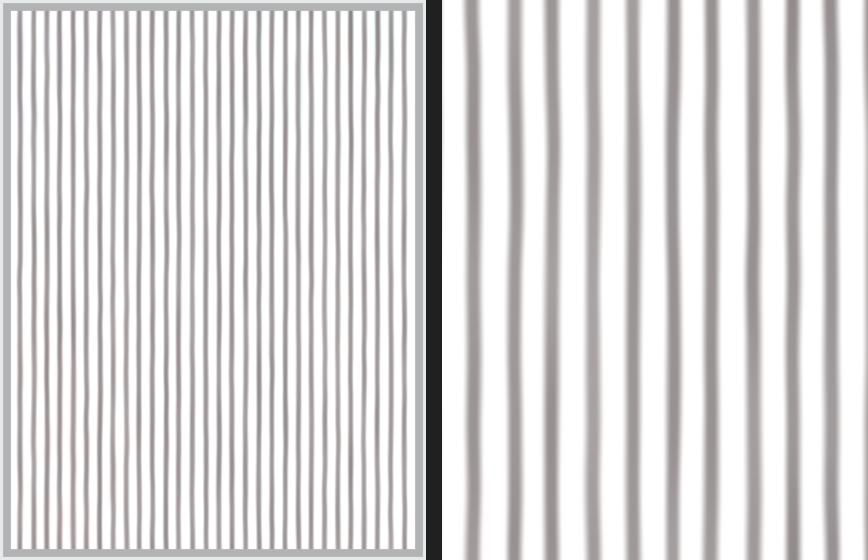
Left, the full canvas; right, a detail of the centre.
This pattern is drawn by a Shadertoy shader. Its source:

```glsl
// Thin soft grey vertical stripes on white, inside a flat grey border with a pale rim.
#define STRIPES 30.0       // number of stripes across
#define FIRST_X 0.0479     // centre of the first stripe, in canvas widths
#define PITCH 0.03106      // stripe spacing, in canvas widths
#define CORE 0.055         // half width of the dark core, in pitches
#define FADE 0.290         // half width where a stripe reaches white, in pitches
#define WOBBLE 0.05        // sideways drift along a stripe, in pitches
#define RIM 0.0055         // pale rim width, in canvas heights
#define BORDER 0.0195      // outer edge to stripes, in canvas heights
#define INK vec3(0.605, 0.578, 0.580)
#define BORDER_GREY vec3(0.700, 0.703, 0.706)
#define RIM_GREY vec3(0.910, 0.914, 0.912)

float hash(vec2 p) {
    return fract(sin(dot(p, vec2(127.1, 311.7))) * 43758.5453);
}

float noise(vec2 p) {
    vec2 cell = floor(p), f = fract(p);
    f = f * f * (3.0 - 2.0 * f);
    float low = mix(hash(cell), hash(cell + vec2(1.0, 0.0)), f.x);
    float high = mix(hash(cell + vec2(0.0, 1.0)), hash(cell + vec2(1.0)), f.x);
    return mix(low, high, f.y);
}

// Noise running along one stripe, from -1 to 1
float drift(float id, float y, float seed) {
    return 2.0 * noise(vec2(id * 7.0 + seed, y)) - 1.0;
}

// Faint colour cast: cool towards the upper right, warm towards the lower left
vec3 fringeTint(vec2 uv) {
    float cool = smoothstep(0.55, 1.0, uv.y) * smoothstep(0.25, 0.7, uv.x);
    float violet = smoothstep(0.6, 0.9, uv.y) * smoothstep(0.4, 0.1, uv.x);
    float warm = smoothstep(0.6, 0.2, uv.y) * smoothstep(0.6, 0.1, uv.x);
    return cool * vec3(0.055, 0.0, 0.005) + violet * vec3(0.03, 0.03, 0.0)
         + warm * vec3(0.0, 0.035, 0.03);
}

vec3 stripes(vec2 uv) {
    float x = (uv.x - FIRST_X) / PITCH;
    float id = clamp(floor(x + 0.5), 0.0, STRIPES - 1.0);

    // Uneven placing and hand-drawn wobble
    float offset = 0.07 * (hash(vec2(id, 3.0)) - 0.5)
                 + WOBBLE * (0.6 * drift(id, uv.y * 9.0, 11.0) + 0.4 * drift(id, uv.y * 24.0, 29.0));
    float side = x - id - offset;
    float dist = abs(side);

    // Edges soften unevenly on the two sides
    float reach = FADE + 0.025 * drift(id, uv.y * 16.0, side < 0.0 ? 41.0 : 53.0);
    float blur = PITCH > 0.0 ? 0.5 / (iResolution.x * PITCH) : 0.0;
    float ink = 1.0 - smoothstep(CORE - 0.3 * blur, reach + 0.3 * blur, dist);

    // Ink strength varies between stripes and along each one
    float strength = 0.96 + 0.12 * (hash(vec2(id, 17.0)) - 0.5)
                   + 0.08 * drift(id, uv.y * 12.0, 67.0)
                   + 0.06 * smoothstep(0.6, 1.0, uv.y) * smoothstep(0.2, 0.8, uv.x);
    vec3 color = mix(vec3(1.0), INK, ink * strength);

    // Patchy tint clinging to the stripe edges
    float fringe = smoothstep(0.08, 0.22, dist) * (1.0 - smoothstep(0.25, 0.42, dist));
    float patches = smoothstep(0.3, 0.8, noise(vec2(id * 3.0 + 5.0, uv.y * 14.0)));
    return color - fringe * patches * fringeTint(uv);
}

void mainImage(out vec4 fragColor, in vec2 fragCoord) {
    vec2 uv = fragCoord / iResolution.xy;
    vec2 p = fragCoord / iResolution.y;
    vec2 inset = min(p, iResolution.xy / iResolution.y - p);
    float edge = min(inset.x, inset.y);
    float soft = max(0.8 / iResolution.y, 0.0012);

    // Rim, border, then the striped panel
    vec3 color = mix(RIM_GREY, BORDER_GREY, smoothstep(RIM - soft, RIM + soft, edge));
    color = mix(color, stripes(uv), smoothstep(BORDER - soft, BORDER + soft, edge));
    fragColor = vec4(clamp(color, 0.0, 1.0), 1.0);
}
```
